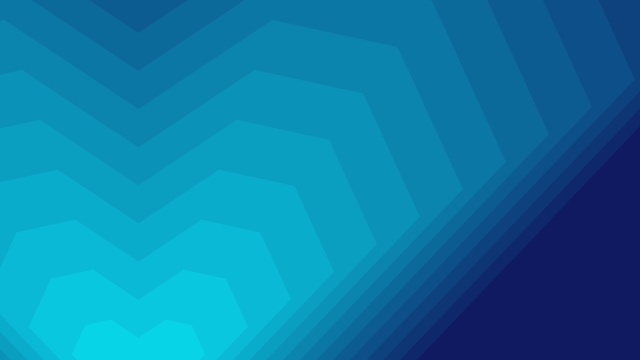
Write a Shadertoy shader that draws this background.

```glsl
const vec3 CORE_COLOR = vec3(0.031, 0.831, 0.910);
const vec3 OUTER_COLOR = vec3(0.059, 0.102, 0.380);
const float BAND_COUNT = 14.0;
const float CORE_SIZE = 1.55;                // innermost heart, in band steps
const vec2 CENTER = vec2(0.3843, -0.1025);   // in canvas heights

// Right half of the heart: growth of each corner per band
const vec2 NOTCH = vec2(0.0, 0.1059);
const vec2 PEAK = vec2(0.0493, 0.1387);
const vec2 SHOULDER = vec2(0.0954, 0.1287);
const vec2 SIDE = vec2(0.1194, 0.0764);
const vec2 TIP = vec2(0.0, -0.0486);

float cross2(vec2 a, vec2 b) {
    return a.x * b.y - a.y * b.x;
}

// Scale at which the edge from a to b passes through p
float edgeScale(vec2 p, vec2 a, vec2 b) {
    return cross2(p, b - a) / cross2(a, b);
}

// Scale at which the mirrored, faceted heart passes through p
float heartScale(vec2 p) {
    p.x = abs(p.x);
    float upper = max(edgeScale(p, NOTCH, PEAK), edgeScale(p, PEAK, SHOULDER));
    float lower = max(edgeScale(p, SHOULDER, SIDE), edgeScale(p, SIDE, TIP));
    return max(upper, lower);
}

// Rounds up to whole bands with a one-pixel soft edge
float smoothBand(float level) {
    float pixelWidth = max(length(vec2(dFdx(level), dFdy(level))), 1e-5);
    float border = floor(level + 0.5);
    return border + clamp((level - border) / pixelWidth + 0.5, 0.0, 1.0);
}

void mainImage(out vec4 fragColor, in vec2 fragCoord) {
    vec2 p = fragCoord / iResolution.y - CENTER;
    float band = smoothBand(heartScale(p) - CORE_SIZE);

    // Even colour steps from the bright core to the dark surround
    float shade = clamp(band / BAND_COUNT, 0.0, 1.0);
    fragColor = vec4(mix(CORE_COLOR, OUTER_COLOR, shade), 1.0);
}
```
